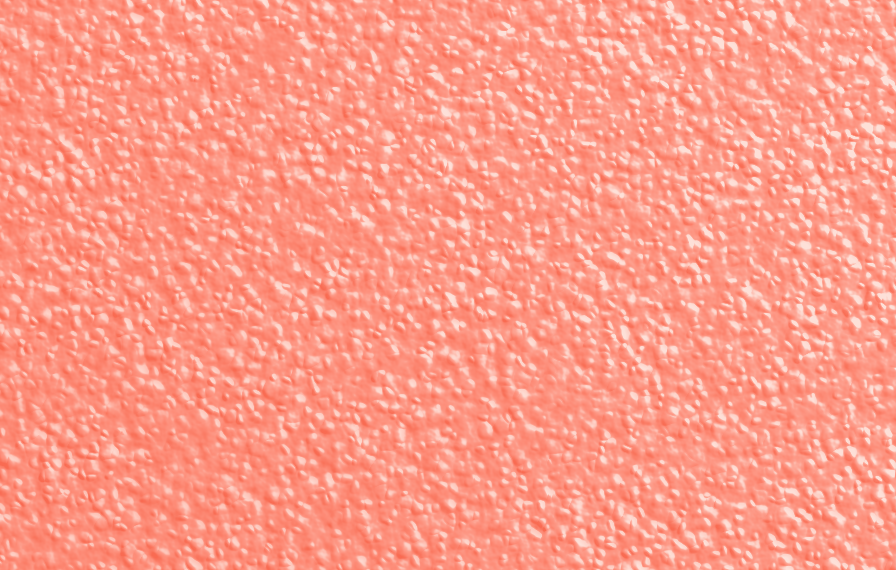
Write a WebGL 1 fragment shader that draws this texture.

```glsl
precision highp float;
// Glossy coral paint over a rough, pebbled wall, lit from the upper right.
// A height field of gradient noise and crowded round bumps is shaded by its
// slope towards the light and its height, with a pale sheen on lit flanks.

#define GRAIN_SCALE 47.0     // bump cells per canvas height
#define BUMP_HEIGHT 0.46
#define BUMP_SHARE 0.85      // fraction of cells that hold a bump
#define ROUGHNESS 1.0        // strength of the noise relief
#define SHADE_GAIN 0.088
#define SHEEN_GAIN 0.135
#define CREST_GAIN 0.10      // lightening of high ground
#define GLOW_GAIN 0.062      // brightness change across the wall
#define BASE_TONE 0.592
#define LIGHT_DIR vec2(0.707, 0.707)

uniform vec2 u_resolution;

float hash(vec2 p) {
  vec3 q = fract(vec3(p.xyx) * 0.1031);
  q += dot(q, q.yzx + 33.33);
  return fract((q.x + q.y) * q.z);
}

// Height at offset d from a lattice point with a random gradient.
float ramp(vec2 id, vec2 d) {
  float angle = 6.2832 * hash(id);
  return dot(vec2(cos(angle), sin(angle)), d);
}

// Gradient noise, about -0.7 to 0.7.
float noise(vec2 p) {
  vec2 i = floor(p);
  vec2 f = fract(p);
  vec2 s = f * f * f * (f * (f * 6.0 - 15.0) + 10.0);
  vec2 e = vec2(1.0, 0.0);
  float low = mix(ramp(i, f), ramp(i + e, f - e), s.x);
  float high = mix(ramp(i + e.yx, f - e.yx), ramp(i + 1.0, f - 1.0), s.x);
  return mix(low, high, s.y);
}

// Rounded bumps scattered around p, one per cell at most, softly merged.
float bumps(vec2 p) {
  vec2 cell = floor(p);
  float merged = 0.0;
  for (int y = -1; y <= 1; y++) {
    for (int x = -1; x <= 1; x++) {
      vec2 id = cell + vec2(float(x), float(y));
      vec2 center = id + vec2(hash(id + 17.0), hash(id + 59.0));
      float size = hash(id + 101.0);
      float radius = mix(0.42, 0.85, size * size);
      float present = step(hash(id + 151.0), BUMP_SHARE);
      vec2 d = (p - center) / radius;
      float dome = max(1.0 - dot(d, d), 0.0);
      float height = present * dome * dome * (0.4 + radius);
      merged = max(merged, height) + 0.2 * min(merged, height);
    }
  }
  return merged;
}

// Paint relief: broad lumps, medium ripples, fine grit and bumps.
float relief(vec2 p) {
  mat2 turn = mat2(0.8, 0.6, -0.6, 0.8);
  vec2 r = turn * p;
  vec2 q = p + 0.35 * vec2(noise(r * 0.9 + 7.0), noise(r * 0.9 + 43.0));
  float lumps = 0.66 * noise(r * 0.62 + 11.0);
  float ripples = 0.30 * noise(turn * r * 1.3 + 71.0);
  float grit = 0.07 * noise(r * 2.9 + 31.0);
  float cluster = 1.0 + 0.7 * noise(p * 0.16 + 5.0);
  return ROUGHNESS * (lumps + ripples + grit) + BUMP_HEIGHT * cluster * bumps(q);
}

// Coral paint colour for a tone given as its green level.
vec3 paint(float tone) {
  float red = mix(0.975, 0.992, smoothstep(0.42, 0.56, tone));
  return vec3(red, tone, 0.39 + (tone - 0.48) * 1.147);
}

void main() {
  vec2 uv = gl_FragCoord.xy / u_resolution.y;
  vec2 canvas = gl_FragCoord.xy / u_resolution;
  vec2 p = uv * GRAIN_SCALE + 20.0;

  // Slope facing the light, by central difference, and mean height
  vec2 reach = LIGHT_DIR * 0.08;
  float behind = relief(p - reach);
  float ahead = relief(p + reach);
  float slope = (behind - ahead) / 0.16;
  float crest = 0.5 * (behind + ahead) - 0.16;

  // Wide light falloff, slightly uneven
  float glow = smoothstep(-0.1, 1.1, dot(canvas, vec2(0.65, 0.35)));
  float patches = noise(uv * 5.0 + 3.0);

  // The relief is calmer away from the light
  slope *= mix(0.88, 1.12, glow) * (1.0 + 0.25 * patches);
  float sheen = smoothstep(0.15, 1.25, slope + 0.5 * crest) * mix(0.75, 1.2, glow);

  float tone = BASE_TONE + SHADE_GAIN * clamp(slope, -1.7, 1.2);
  tone += SHEEN_GAIN * sheen + CREST_GAIN * crest;
  tone += GLOW_GAIN * (glow - 0.5) + 0.015 * patches;
  gl_FragColor = vec4(paint(clamp(tone, 0.42, 0.88)), 1.0);
}
```
